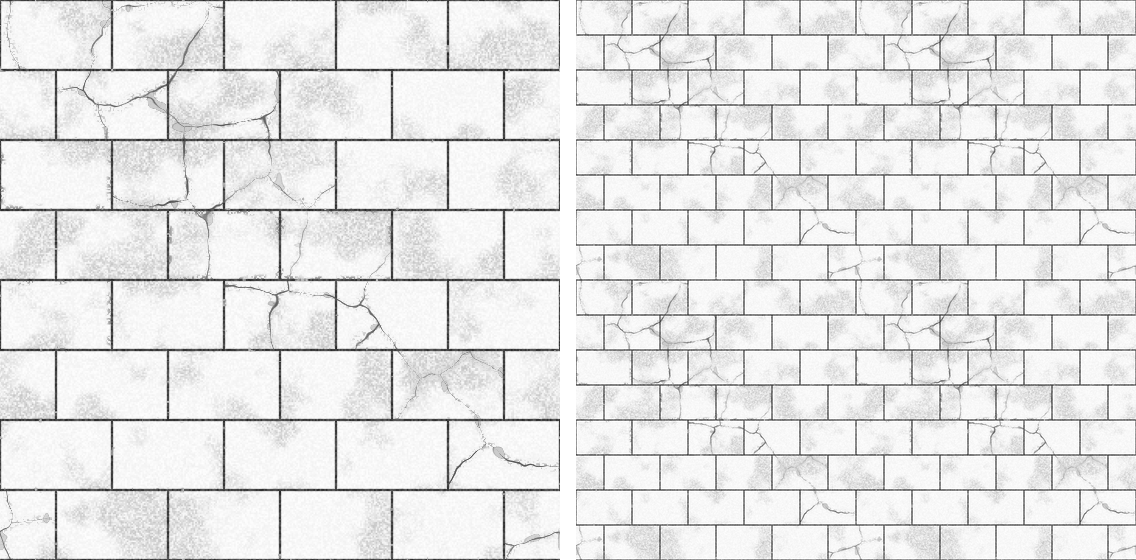
Left: one tile. Right: repeated 2 by 2.
Reproduce this texture procedurally as a WebGL 1 fragment shader.

```glsl
precision highp float;
// Weathered white brick wall in running bond, five bricks by eight courses.
// Wrapped value noise gives mottling and grain; warped cellular edges give
// cracks, kept to bricks along a diagonal fault. All lattices wrap at the edges.
uniform vec2 u_resolution;

const vec2  BRICKS      = vec2(5.0, 8.0);
const float JOINT_HALF  = 0.0021;
const float CRACK_CELLS = 6.0;
const float CRACK_WIDTH = 0.0017;
const float CRACK_WARP  = 0.065;
const float FAULT_SHIFT = 0.085;
const float FAULT_HALF  = 0.16;
const float GRAIN_CELLS = 360.0;
const float WORN_SHARE  = 0.15;

const float WHITE       = 0.972;
const float STAIN       = 0.875;
const float CHIP        = 0.78;
const float CRACK_DARK  = 0.30;
const float JOINT_DARK  = 0.15;
const float JOINT_LIGHT = 0.40;

float hash(vec2 p) {
    vec3 q = fract(p.xyx * 0.1031);
    q += dot(q, q.yzx + 33.33);
    return fract((q.x + q.y) * q.z);
}

// Value noise that wraps after `cells` steps across the canvas.
float noise(vec2 uv, float cells, float seed) {
    vec2 p = uv * cells;
    vec2 i = floor(p);
    vec2 f = p - i;
    f = f * f * (3.0 - 2.0 * f);
    vec2 a = mod(i, cells) + seed;
    vec2 b = mod(i + 1.0, cells) + seed;
    return mix(mix(hash(a), hash(vec2(b.x, a.y)), f.x),
               mix(hash(vec2(a.x, b.y)), hash(b), f.x), f.y);
}

float fbm(vec2 uv, float seed) {
    float sum = 0.0;
    float amp = 0.5;
    float cells = 12.0;
    for (int i = 0; i < 4; i++) {
        sum += amp * noise(uv, cells, seed + float(i) * 17.0);
        amp *= 0.5;
        cells *= 2.0;
    }
    return sum;
}

// Vector from the sample to the jittered point of a wrapped cell.
vec2 toPoint(vec2 cell, vec2 p) {
    vec2 id = mod(cell, CRACK_CELLS);
    return cell + 0.1 + 0.8 * vec2(hash(id + 3.7), hash(id + 41.3)) - p;
}

// Distance to the nearest cellular border, in canvas units.
float crackDistance(vec2 uv) {
    vec2 p = uv * CRACK_CELLS;
    vec2 base = floor(p);
    vec2 nearest = vec2(8.0);
    for (int y = -1; y <= 1; y++)
    for (int x = -1; x <= 1; x++) {
        vec2 r = toPoint(base + vec2(float(x), float(y)), p);
        if (dot(r, r) < dot(nearest, nearest)) nearest = r;
    }
    float d = 8.0;
    for (int y = -2; y <= 2; y++)
    for (int x = -2; x <= 2; x++) {
        vec2 r = toPoint(base + vec2(float(x), float(y)), p);
        vec2 gap = r - nearest;
        if (dot(gap, gap) > 0.0001) d = min(d, dot(0.5 * (r + nearest), normalize(gap)));
    }
    return d / CRACK_CELLS;
}

void main() {
    vec2 uv = gl_FragCoord.xy / u_resolution;
    float px = 1.0 / min(u_resolution.x, u_resolution.y);

    // Brick layout: every other course shifts by half a brick.
    vec2 grid = uv * BRICKS;
    float shift = 0.5 * (1.0 - mod(floor(grid.y), 2.0));
    grid.x += shift;
    vec2 id = mod(floor(grid), BRICKS);
    vec2 center = (id + 0.5 - vec2(shift, 0.0)) / BRICKS;
    vec2 inset = (0.5 - abs(fract(grid) - 0.5)) / BRICKS;
    float edge = min(inset.x, inset.y);
    float seed = floor(hash(id + 7.0) * 300.0);

    // Face: soft stains carrying a stronger stipple.
    float stain = smoothstep(0.43, 0.67, fbm(uv, seed));
    float grain = noise(uv, GRAIN_CELLS, 5.0);
    float shade = mix(WHITE, STAIN, stain) + (grain - 0.5) * mix(0.05, 0.22, stain);

    // Cracks: broken lines with stippled flanks and flat chips.
    vec2 warp = vec2(fbm(uv, 211.0), fbm(uv, 389.0)) - 0.47;
    float crack = crackDistance(uv + CRACK_WARP * warp);
    float fault = abs(fract(center.x + center.y - FAULT_SHIFT + 0.5) - 0.5);
    float strength = step(fault, FAULT_HALF) * mix(0.4, 1.0, hash(id + 23.0));
    float width = CRACK_WIDTH * smoothstep(0.2, 0.8, noise(uv, 30.0, 71.0));
    float flank = smoothstep(0.013, 0.0, crack) * smoothstep(0.5, 0.85, grain);
    float chip = noise(uv, 48.0, 97.0) - 0.74 - crack * 16.0;
    shade = mix(shade, 0.55, flank * strength * 0.7);
    shade = mix(shade, CHIP, smoothstep(0.0, 0.04, chip) * strength);
    shade = mix(shade, 0.5, smoothstep(0.04, 0.0, abs(chip)) * strength * 0.6);
    shade = mix(shade, CRACK_DARK, clamp((width - crack) / px + 0.5, 0.0, 1.0) * strength);

    // Worn rims on a few bricks.
    float worn = step(hash(id + 59.0), WORN_SHARE) * smoothstep(0.014, 0.002, edge);
    float crumble = smoothstep(0.5, 0.75, noise(uv, 56.0, 131.0)) * smoothstep(0.4, 0.7, grain);
    shade = mix(shade, 0.5, worn * crumble * 0.8);

    // Dark joints with rare pale crumbs.
    float joint = clamp((JOINT_HALF - edge) / px + 0.5, 0.0, 1.0);
    shade = mix(shade, mix(JOINT_DARK, JOINT_LIGHT, grain), joint);
    float crumb = smoothstep(0.88, 0.94, noise(uv, 110.0, 151.0)) * smoothstep(0.006, 0.003, edge);
    shade = mix(shade, mix(0.55, 0.9, grain), crumb * 0.8);

    gl_FragColor = vec4(vec3(clamp(shade, 0.0, 1.0)), 1.0);
}
```
